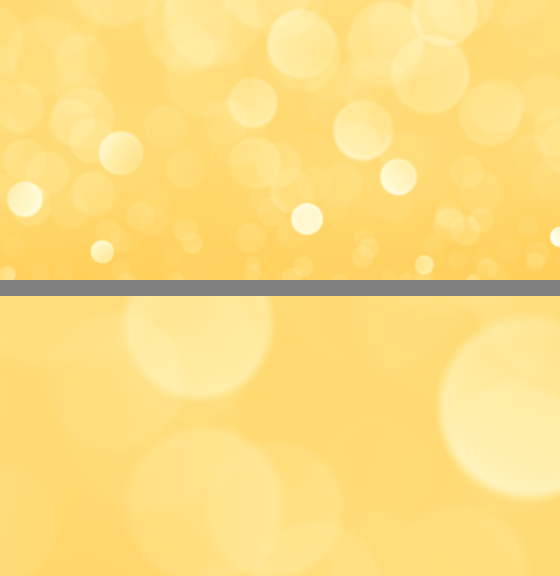
Top, the full canvas; bottom, a detail of the centre.
Write a Shadertoy shader that draws this background.

```glsl
// Golden bokeh: soft translucent light discs, small and dense below, large and faint above.

// Four random values from one number, without sine
vec4 hash4(float n) {
    vec4 q = fract(vec4(n) * vec4(0.1031, 0.1030, 0.0973, 0.1099));
    q += dot(q, q.wzxy + 33.33);
    return fract((q.xxyz + q.yzzw) * q.zywx);
}

// Smooth value noise
float valueNoise(vec2 p) {
    vec2 cell = floor(p), f = fract(p);
    f = f * f * (3.0 - 2.0 * f);
    float n = cell.x + cell.y * 57.0 + 211.0;
    return mix(mix(hash4(n).x, hash4(n + 1.0).x, f.x),
               mix(hash4(n + 57.0).x, hash4(n + 58.0).x, f.x), f.y);
}

// Coverage of a disc with a soft edge, a faint rim and light leaning to one side
float lightDisc(vec2 offset, float radius, float softness, float angle, float lean) {
    float dist = length(offset);
    float body = 1.0 - smoothstep(radius - softness, radius + softness, dist);
    float side = dot(offset, vec2(cos(angle), sin(angle))) / radius;
    float rim = 0.18 * smoothstep(0.7, 1.0, dist / radius);
    return body * max(0.0, 0.9 + lean * side + rim);
}

// Warm ramp from amber through pale yellow to white
vec3 goldRamp(float light) {
    return vec3(1.0, 1.0 - 0.16 * pow((1.0 - light) / 0.58, 1.5), light);
}

void mainImage(out vec4 fragColor, in vec2 fragCoord) {
    vec2 p = fragCoord / iResolution.y;
    float aspect = iResolution.x / iResolution.y;

    // Backdrop: deeper amber at the bottom, with broad uneven patches
    float light = mix(0.36, 0.445, smoothstep(0.0, 0.42, p.y));
    light += 0.035 * (valueNoise(p * 3.0) - 0.5) + 0.02 * (valueNoise(p * 9.0 + 7.0) - 0.5);

    // Discs, ordered from the bottom to the top
    const int COUNT = 132;
    for (int i = 0; i < COUNT; i++) {
        float id = float(i);
        vec4 rnd = hash4(id + 17.0);
        vec4 look = hash4(id + 391.0);
        float height = 1.1 * pow((id + rnd.x) / float(COUNT), 1.6) - 0.01;
        float across = fract(id * 0.618 + 0.4 * rnd.y);
        vec2 center = vec2(mix(-0.05, aspect + 0.05, across), height);
        float radius = (0.027 + 0.125 * max(height, 0.0)) * mix(0.72, 1.22, rnd.z);

        // Most discs are faint; every ninth one glows, strongest in the lower band
        bool glowing = i % 9 == 4;
        float strength = mix(0.025, 0.135, look.x);
        if (glowing) {
            float band = smoothstep(0.0, 0.12, height) * (1.0 - smoothstep(0.28, 0.6, height));
            strength = mix(0.24, 0.68, band) * mix(0.75, 1.15, look.x);
        }
        float softness = 0.004 + radius * (glowing ? 0.05 : mix(0.04, 0.12, look.y));
        float cover = lightDisc(p - center, radius, softness, 6.2832 * look.z, 0.55 * look.w);
        light = mix(light, 1.0, min(strength * cover, 0.92));
    }

    fragColor = vec4(goldRamp(clamp(light, 0.0, 0.97)), 1.0);
}
```
